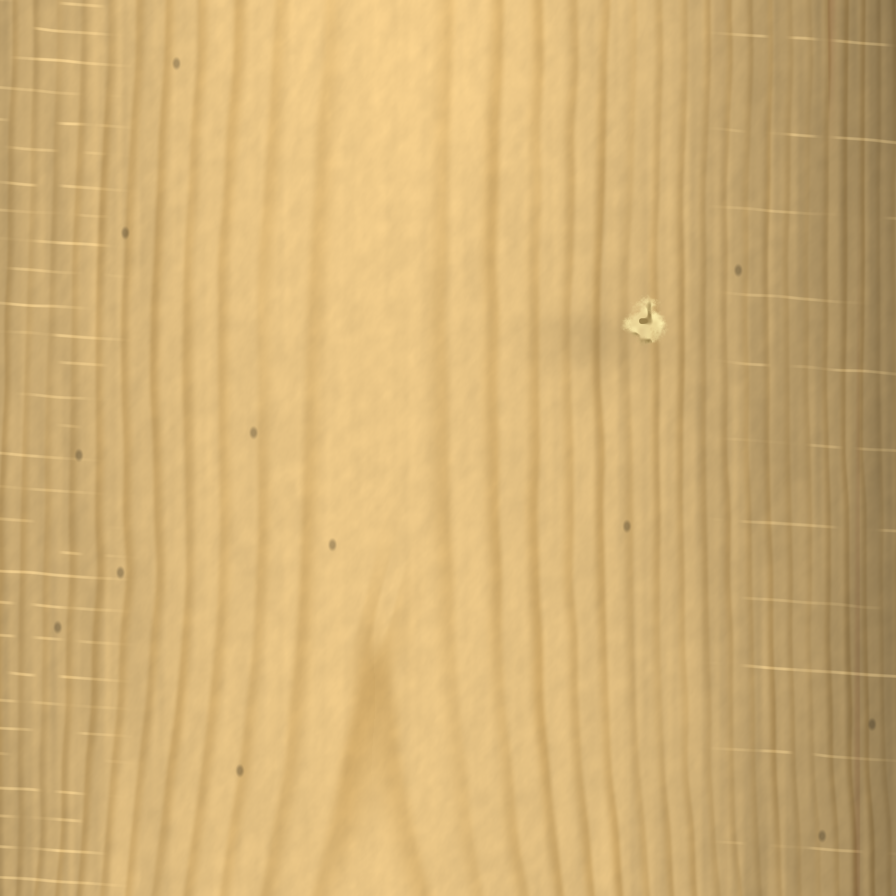
This texture is drawn by a WebGL 2 fragment shader. Its source:

```glsl
#version 300 es
precision highp float;
// A flat-sawn pine board: nested growth rings form a tall arch about the heart,
// crowd together toward both edges, and are overlaid with soft fibre noise,
// pale saw scratches, pinholes and one chipped knot.
#define HEART_X 0.425
#define APEX_Y 0.28
#define RING_CONTRAST 0.85
#define FIBRE_CONTRAST 0.075
#define MOTTLE_CONTRAST 0.085
#define SCRATCH_STRENGTH 0.17
#define KNOT_POS vec2(0.72, 0.64)
#define WOOD_TINT vec3(1.0, 0.845, 0.572)
#define RING_TINT vec3(0.90, 0.87, 0.80)

uniform vec2 u_resolution;
out vec4 outColor;

float hash(vec2 p) {
  vec3 q = fract(vec3(p.xyx) * 0.1031);
  q += dot(q, q.yzx + 33.33);
  return fract((q.x + q.y) * q.z);
}

float noise(vec2 p) {
  vec2 i = floor(p), f = fract(p);
  f = f * f * (3.0 - 2.0 * f);
  return mix(mix(hash(i), hash(i + vec2(1, 0)), f.x),
             mix(hash(i + vec2(0, 1)), hash(i + vec2(1, 1)), f.x), f.y);
}

float fbm(vec2 p) {
  float sum = 0.0, amp = 0.5;
  for (int i = 0; i < 4; i++) {
    sum += amp * noise(p);
    p = p * 2.03 + 17.7;
    amp *= 0.5;
  }
  return sum;
}

// Darkness of the late wood: slow rise, quicker fall, one line per ring.
float growthRings(vec2 p) {
  vec2 toKnot = (p - KNOT_POS) / vec2(0.05, 0.09);
  float dx = p.x - HEART_X - 0.012 * (p.y - 0.5);
  dx += 0.016 * (noise(vec2(p.x * 5.0, p.y * 3.0)) - 0.5);
  dx += 0.004 * (noise(vec2(p.x * 22.0, p.y * 14.0)) - 0.5);
  dx -= 0.012 * toKnot.x * exp(-dot(toKnot, toKnot));
  float d = sqrt(dx * dx + 0.0004);
  float arch = 0.75 * exp(-p.y / 0.21) - 0.12 * p.y;
  float n = 10.0 * d + 40.0 * d * d - arch + 0.73;
  float t = fract(n);
  float line = smoothstep(0.25, 0.72, t) * (1.0 - smoothstep(0.74, 1.0, t));
  float strength = 0.55 + 0.45 * hash(vec2(floor(n), step(0.0, dx) + 3.0));
  float clearHeart = mix(1.0, smoothstep(0.015, 0.075, abs(dx)),
                         smoothstep(APEX_Y - 0.06, APEX_Y + 0.1, p.y));
  float fade = 0.65 + 0.7 * noise(vec2(p.x * 30.0, p.y * 5.0));
  return line * line * strength * clearHeart * fade;
}

// Thin, broken, slightly sloping scratches at an uneven pitch.
float sawScratches(vec2 p, float pitch, float seed) {
  float y = (p.y + 0.07 * p.x + 0.002 * noise(p * 30.0)) / pitch;
  float row = floor(y);
  float offset = (fract(y) - 0.3 - 0.4 * hash(vec2(row, seed))) * pitch;
  float dash = smoothstep(0.25, 0.75, noise(vec2(p.x * 38.0, row * 7.0 + seed)));
  return dash * (0.4 + 0.6 * hash(vec2(row, seed + 5.0)))
       * (1.0 - smoothstep(0.0005, 0.0026, abs(offset)));
}

// Sparse dark pinholes, one candidate per cell.
float pinholes(vec2 p) {
  vec2 cell = floor(p * 9.0);
  vec2 spot = 0.2 + 0.6 * vec2(hash(cell + 3.1), hash(cell + 8.7));
  float d = length((fract(p * 9.0) - spot) * vec2(1.2, 0.8)) / 9.0;
  return step(0.84, hash(cell + 21.0)) * (1.0 - smoothstep(0.002, 0.007, d));
}

void main() {
  vec2 p = gl_FragCoord.xy / u_resolution;
  float dx = p.x - HEART_X;
  float side = smoothstep(0.12, 0.45, abs(dx));

  // Light falls off from the heart toward both edges.
  float light = 0.915 - 0.98 * dx * dx + 0.035 * smoothstep(0.6, 1.0, p.y) * (1.0 - side);
  light += 0.05 * (fbm(vec2(p.x * 9.0, p.y * 3.0)) - 0.47);
  vec3 color = light * WOOD_TINT;

  // Growth rings, with a faint stain above the arch.
  float stain = exp(-pow(dx / 0.035, 2.0) - pow((p.y - APEX_Y - 0.02) / 0.08, 2.0));
  stain *= smoothstep(0.3, 0.7, noise(vec2((p.x - 0.25 * p.y) * 60.0, p.y * 9.0)));
  float ring = growthRings(p) * RING_CONTRAST + 0.45 * stain;
  color *= mix(vec3(1), RING_TINT, ring);

  // Long fibres crowd the edges; short slanted flecks mottle the middle.
  float fibre = noise(vec2(p.x * 150.0, p.y * 4.0)) - 0.5;
  fibre += 0.5 * (noise(vec2(p.x * 85.0 + 9.0, p.y * 1.5)) - 0.5);
  float mottle = fbm(vec2(p.x * 85.0 - p.y * 30.0, p.y * 55.0)) - 0.47;
  color *= 1.0 + FIBRE_CONTRAST * fibre * (0.3 + side) + MOTTLE_CONTRAST * mottle;
  float redLine = smoothstep(0.72, 0.92, noise(vec2(p.x * 95.0 + 40.0, p.y * 0.8)));
  color *= 1.0 - vec3(0.07, 0.12, 0.13) * redLine * smoothstep(0.78, 0.88, p.x);

  // Saw scratches on the two margins.
  float left = sawScratches(p, 0.034, 2.0) * (1.0 - smoothstep(0.06, 0.16, p.x));
  float right = sawScratches(p, 0.088, 11.0) * smoothstep(0.78, 0.86, p.x);
  color += SCRATCH_STRENGTH * (left + right) * vec3(1.0, 0.92, 0.7);
  color *= 1.0 - 0.25 * pinholes(p);

  // Knot: shaded surround, ragged pale chip, dark crumbs.
  vec2 k = p - KNOT_POS;
  float shade = exp(-dot((k + vec2(0.06, 0.02)) / vec2(0.07, 0.035), (k + vec2(0.06, 0.02)) / vec2(0.07, 0.035)));
  color *= 1.0 - 0.08 * shade;
  float ragged = length(k * vec2(1.0, 0.9)) + 0.026 * (fbm(p * 95.0) - 0.47);
  float chip = 1.0 - smoothstep(0.012, 0.025, ragged);
  color = mix(color, vec3(1.0, 0.94, 0.68), chip * (0.45 + 0.55 * noise(p * 130.0)));
  float crumbs = smoothstep(0.58, 0.8, noise(p * 120.0 + 31.0)) * chip;
  color = mix(color, vec3(0.5, 0.4, 0.2), 0.75 * crumbs);

  outColor = vec4(clamp(color, 0.0, 1.0), 1.0);
}
```
